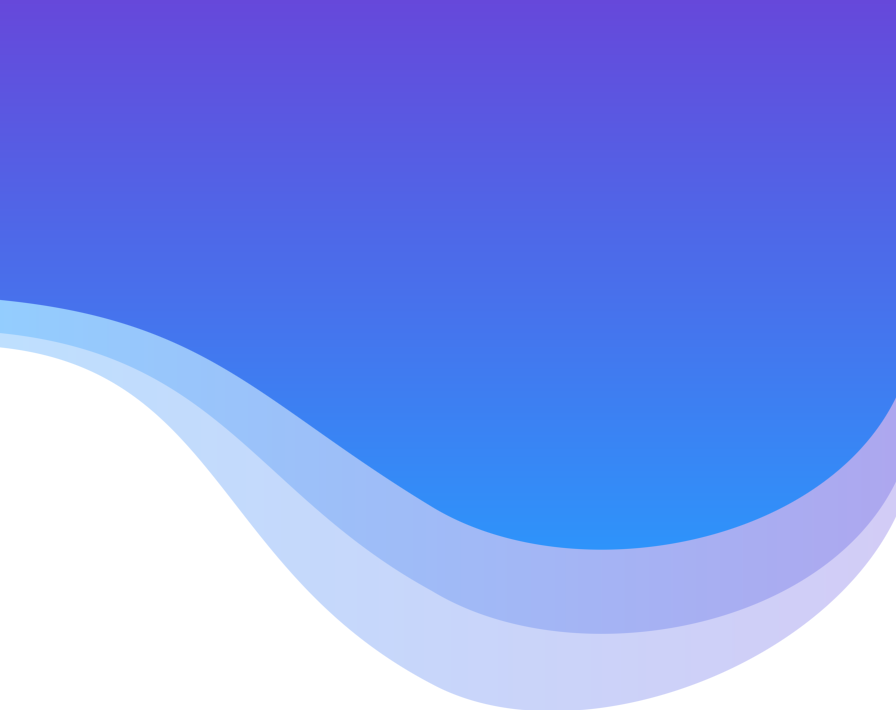
Give the GLSL for this background, as a Shadertoy shader.

```glsl
// Three nested waves hang from the top edge over a white ground.
// Each wave border is a pair of joined cubic Bezier curves, solved for depth
// at a given x; the front wave fades downward, the pale bands fade sideways.

// Positions use the canvas width as unit, with depth measured from the top.
const float CANVAS_HEIGHT = 0.793;
const float JOINT_X = 0.482;
const vec2 RIGHT_HANDLES_X = vec2(0.638, 0.918);

const vec3 GROUND = vec3(1.0);
const vec3 VIOLET = vec3(0.400, 0.282, 0.856);
const vec3 AZURE = vec3(0.180, 0.578, 0.982);
const vec3 BAND_SKY = vec3(0.578, 0.804, 0.996);
const vec3 BAND_LILAC = vec3(0.678, 0.655, 0.937);
const vec3 PALE_SKY = vec3(0.745, 0.875, 0.996);
const vec3 PALE_LILAC = vec3(0.824, 0.800, 0.965);

// Value of a cubic Bezier with control values c.
float bezier(vec4 c, float t) {
    float s = 1.0 - t;
    return dot(c, vec4(s * s * s, 3.0 * s * s * t, 3.0 * s * t * t, t * t * t));
}

// Derivative of the same curve.
float bezierSlope(vec4 c, float t) {
    float s = 1.0 - t;
    return 3.0 * dot(c.yzw - c.xyz, vec3(s * s, 2.0 * s * t, t * t));
}

// Parameter where the rising curve xs reaches x, found by bisection.
float solveParameter(vec4 xs, float x) {
    float t = 0.5;
    float stepSize = 0.25;
    for (int i = 0; i < 18; i++) {
        t += bezier(xs, t) < x ? stepSize : -stepSize;
        stepSize *= 0.5;
    }
    return t;
}

// Approximate signed distance to a wave border, negative above it.
// left: depths from the left side to the joint; right: from there to the end.
float waveDistance(vec2 p, vec2 leftHandlesX, vec4 left, vec3 right) {
    bool isLeft = p.x < JOINT_X;
    vec4 xs = isLeft ? vec4(0.0, leftHandlesX, JOINT_X)
                     : vec4(JOINT_X, RIGHT_HANDLES_X, 1.0);
    vec4 depths = isLeft ? left : vec4(left.w, right);
    float t = solveParameter(xs, p.x);
    float slope = bezierSlope(depths, t) / bezierSlope(xs, t);
    return (p.y - bezier(depths, t)) / sqrt(1.0 + slope * slope);
}

// Smooth coverage of the area above a border.
float coverage(float dist, float pixel) {
    return 1.0 - smoothstep(-0.75 * pixel, 0.75 * pixel, dist);
}

void mainImage(out vec4 fragColor, in vec2 fragCoord) {
    vec2 uv = fragCoord / iResolution.xy;
    vec2 p = vec2(uv.x, (1.0 - uv.y) * CANVAS_HEIGHT);
    float pixel = 1.0 / iResolution.x;

    // Wave borders, from back to front
    float outer = waveDistance(p, vec2(0.247, 0.241),
        vec4(0.388, 0.414, 0.638, 0.764), vec3(0.848, 0.749, 0.577));
    float middle = waveDistance(p, vec2(0.247, 0.286),
        vec4(0.372, 0.397, 0.553, 0.660), vec3(0.755, 0.706, 0.538));
    float front = waveDistance(p, vec2(0.234, 0.289),
        vec4(0.335, 0.358, 0.449, 0.566), vec3(0.661, 0.612, 0.444));

    // Gradients
    vec3 paleBand = mix(PALE_SKY, PALE_LILAC, p.x);
    vec3 band = mix(BAND_SKY, BAND_LILAC, p.x);
    vec3 frontFill = mix(VIOLET, AZURE, clamp(p.y / 0.615, 0.0, 1.0));

    // Layers
    vec3 color = mix(GROUND, paleBand, coverage(outer, pixel));
    color = mix(color, band, coverage(middle, pixel));
    color = mix(color, frontFill, coverage(front, pixel));
    fragColor = vec4(color, 1.0);
}
```
